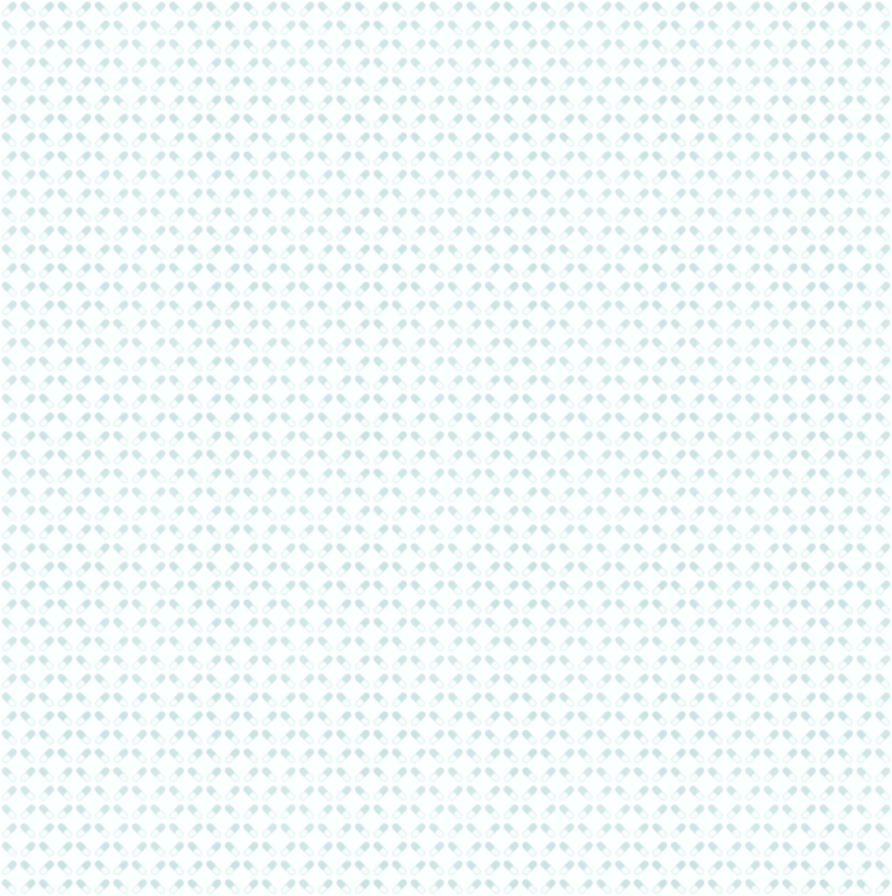
A Shadertoy shader for this pattern:

```glsl
#define CELLS 48.0
#define HALF_LENGTH 0.29
#define RADIUS 0.19
#define RIM 0.06
#define SOFTNESS 0.08
#define FADE_BANDS 6.0
#define FADE_AMOUNT 0.12
#define PAPER vec3(0.99, 1.0, 1.0)
#define PALE vec3(0.89, 0.945, 0.945)
#define TEAL vec3(0.79, 0.885, 0.885)

const float TAU = 6.2831853;

float capsuleDistance(vec2 p) {
    p.x -= clamp(p.x, -HALF_LENGTH, HALF_LENGTH);
    return length(p) - RADIUS;
}

float coverage(float d, float blur) {
    return 1.0 - smoothstep(-blur, blur, d);
}

// Slow lightening across the sheet, strongest near band edges
float bandFade(vec2 uv) {
    float across = 0.5 + 0.5 * cos(TAU * FADE_BANDS * uv.x);
    float down = 0.5 + 0.5 * cos(TAU * (FADE_BANDS * uv.y + 0.36));
    return 1.0 - FADE_AMOUNT * (across + down);
}

void mainImage(out vec4 fragColor, in vec2 fragCoord) {
    vec2 uv = fragCoord / iResolution.xy;
    vec2 grid = uv * CELLS;
    vec2 cell = floor(grid);
    vec2 p = fract(grid) - 0.5;
    float blur = max(SOFTNESS, 0.75 * CELLS / iResolution.y);

    // Alternate the diagonal in a checkerboard
    if (mod(cell.x + cell.y, 2.0) < 0.5) p.x = -p.x;

    // Local axes: x runs along the capsule, positive at its upper end
    vec2 q = vec2(p.x + p.y, p.y - p.x) * sqrt(0.5);
    float d = capsuleDistance(q);
    float body = coverage(d, blur);

    // Solid upper half, rimmed and hollow lower half
    float solid = smoothstep(-blur, blur, q.x);
    float hollow = coverage(length((q + vec2(0.2, 0.0)) * vec2(0.6, 1.0)) - RADIUS + RIM, blur);
    vec3 ink = mix(PALE, TEAL, solid);
    ink = mix(ink, PAPER, hollow * (1.0 - solid) * 0.85);

    vec3 color = mix(PAPER, ink, body * bandFade(uv));
    fragColor = vec4(color, 1.0);
}
```
